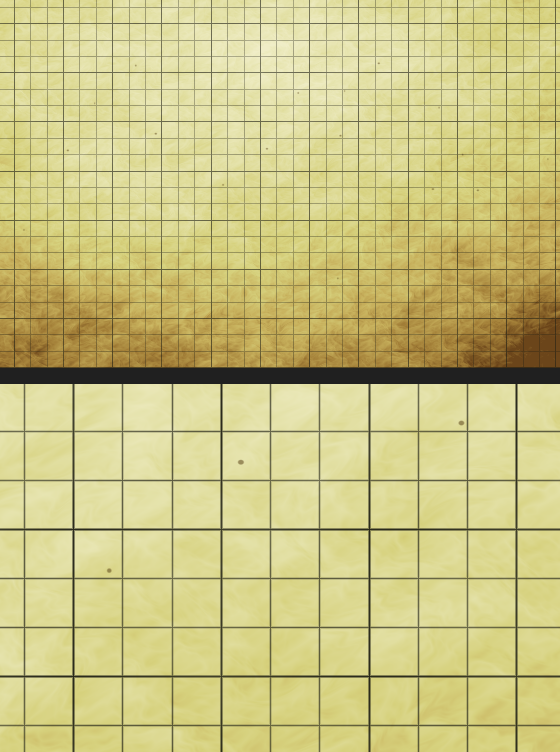
Top, the full canvas; bottom, a detail of the centre.
A WebGL 2 fragment shader for this pattern:

```glsl
#version 300 es
precision highp float;
// Ruled square grid on aged yellow paper, every third line heavier.
// A tone field (falloff + stains + layered sines + cellular mottle) picks
// the paper colour from a ramp; crisp ink lines are blended over it.

uniform vec2 u_resolution;
out vec4 outColor;

// Grid, in units of canvas height
const vec2 GRID_PITCH = vec2(0.04461, 0.0445);
const vec2 GRID_ORIGIN = vec2(0.0387, 0.001);
const float MAJOR_EVERY = 3.0;
const float MINOR_WIDTH = 0.0014;
const float MAJOR_WIDTH = 0.0018;
const float MINOR_INK = 0.68;
const float MAJOR_INK = 0.94;
const vec3 INK = vec3(0.12, 0.12, 0.08);

// Paper colours from fresh to scorched
const int STOPS = 6;
const vec3 PAPER[STOPS] = vec3[](
  vec3(0.94, 0.93, 0.78), vec3(0.89, 0.88, 0.65), vec3(0.84, 0.82, 0.49),
  vec3(0.78, 0.69, 0.36), vec3(0.64, 0.50, 0.22), vec3(0.42, 0.27, 0.10));

// Broad stains: centre x, centre y (0 to 1), radius, change in tone
const int STAIN_COUNT = 7;
const vec4 STAINS[STAIN_COUNT] = vec4[](
  vec4(1.00, 0.03, 0.13, 0.7), vec4(0.08, 0.15, 0.11, 0.45),
  vec4(0.27, 0.06, 0.11, 0.45), vec4(0.20, 0.47, 0.15, -0.5),
  vec4(0.87, 0.92, 0.08, 0.35), vec4(0.78, 0.28, 0.12, 0.25),
  vec4(0.52, 0.84, 0.16, -0.35));

const float CLOUD_SCALE = 19.0;
const float CLOUD_AMOUNT = 0.36;
const float MOTTLE_SCALE = 22.0;
const float MOTTLE_AMOUNT = 0.55;
const float SPECK_CELL = 0.11;
const float SPECK_CHANCE = 0.17;
const vec3 SPECK_COLOR = vec3(0.36, 0.27, 0.10);

vec2 hash2(vec2 p) {
  vec3 q = fract(p.xyx * vec3(0.1031, 0.1030, 0.0973));
  q += dot(q, q.yzx + 33.33);
  return fract((q.xx + q.yz) * q.zy);
}

// Rotated, warped sine octaves, about -1 to 1
float clouds(vec2 p) {
  float sum = 0.0, amp = 0.5;
  for (int i = 0; i < 5; i++) {
    p += 0.4 * sin(p.yx * 1.3 + float(i) * 1.7);
    sum += amp * sin(p.x) * sin(p.y + 0.8);
    p = mat2(0.8, 0.6, -0.6, 0.8) * p * 1.75 + 2.3;
    amp *= 0.75;
  }
  return sum;
}

// Distance to the nearest jittered cell point
float cellular(vec2 p) {
  vec2 cell = floor(p);
  float nearest = 2.0;
  for (int y = -1; y <= 1; y++)
    for (int x = -1; x <= 1; x++) {
      vec2 c = cell + vec2(x, y);
      nearest = min(nearest, distance(p, c + hash2(c)));
    }
  return nearest;
}

// Cellular octaves, centred on zero
float mottle(vec2 p) {
  float sum = 0.0, amp = 1.0;
  for (int i = 0; i < 3; i++) {
    sum += amp * (0.48 - cellular(p));
    p = mat2(0.8, 0.6, -0.6, 0.8) * p * 2.1 + 7.0;
    amp *= 0.85;
  }
  return sum;
}

// Paper age: 0 is fresh, 5 is scorched
float paperTone(vec2 uv, vec2 p) {
  float depth = 1.0 - uv.y;
  float side = 2.0 * (uv.x - 0.45);
  float tone = 0.62 + 2.85 * depth * depth + 0.8 * side * side;
  tone += 0.9 * max(uv.x - 0.5, 0.0) * depth + 0.35 * smoothstep(0.88, 1.0, uv.y);
  for (int i = 0; i < STAIN_COUNT; i++) {
    vec2 d = (uv - STAINS[i].xy) / STAINS[i].z;
    tone += STAINS[i].w * exp(-dot(d, d));
  }
  float cloud = clouds(p * vec2(0.8, 1.15) * CLOUD_SCALE + 4.0);
  float spots = mottle(p * vec2(0.8, 1.2) * MOTTLE_SCALE + 0.6 * cloud);
  return tone + (0.85 + 0.06 * tone) * (CLOUD_AMOUNT * cloud + MOTTLE_AMOUNT * spots);
}

// Sparse small dark marks, at most one per cell
float specks(vec2 p, float px) {
  vec2 cell = floor(p / SPECK_CELL);
  vec2 pick = hash2(cell + 17.0);
  vec2 center = (cell + 0.15 + 0.7 * hash2(cell + 51.0)) * SPECK_CELL;
  float radius = mix(0.001, 0.0028, pick.y);
  float d = length((p - center) * vec2(1.0, 0.7 + 0.6 * pick.y)) - radius;
  return step(pick.x, SPECK_CHANCE) * (1.0 - smoothstep(-px, px, d));
}

// Ink of one family of parallel lines, centred on the sample grid to stay crisp
float ruling(float x, float origin, float pitch, float px) {
  float index = floor((x - origin) / pitch + 0.5);
  float center = (floor((origin + index * pitch) / px) + 0.5) * px;
  float major = 1.0 - step(0.5, mod(index + 0.25, MAJOR_EVERY) - 0.25);
  float width = mix(MINOR_WIDTH, MAJOR_WIDTH, major);
  float cover = (0.5 * (width + px) - abs(x - center)) / px;
  cover = clamp(cover, 0.0, 1.0) * step(abs(x - center), 0.5 * max(width, px) + 0.4 * px);
  return min(cover, width / px) * mix(MINOR_INK, MAJOR_INK, major);
}

void main() {
  vec2 uv = gl_FragCoord.xy / u_resolution;
  vec2 p = gl_FragCoord.xy / u_resolution.y;
  float px = 1.0 / u_resolution.y;

  // Paper
  float tone = paperTone(uv, p);
  vec3 color = PAPER[0];
  for (int i = 1; i < STOPS; i++)
    color = mix(color, PAPER[i], clamp(tone - float(i - 1), 0.0, 1.0));
  color = mix(color, SPECK_COLOR, 0.55 * specks(p, px));

  // Ruled lines, slightly worn
  float ink = max(ruling(p.x, GRID_ORIGIN.x, GRID_PITCH.x, px),
                  ruling(p.y, GRID_ORIGIN.y, GRID_PITCH.y, px));
  ink *= 0.94 + 0.06 * sin(p.x * 23.0 + 2.0 * sin(p.y * 17.0));
  outColor = vec4(mix(color, INK, ink), 1.0);
}
```
